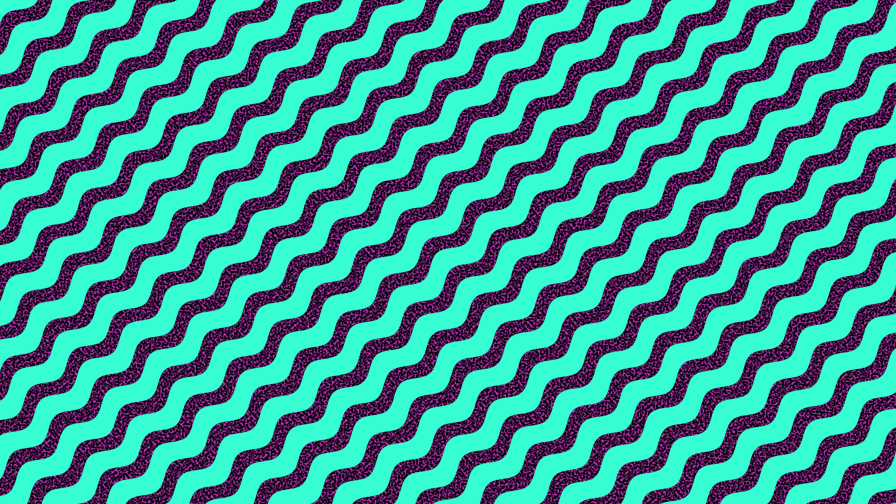
Give the GLSL for this pattern, as a Shadertoy shader.

```glsl
// Diagonal wavy mint stripes alternating with black stripes speckled in magenta.

const float TAU = 6.2831853;

// Pseudo-random unit vector for a lattice cell
vec2 cellGradient(vec2 cell) {
    vec3 h = fract(cell.xyx * vec3(0.1031, 0.1030, 0.0973));
    h += dot(h, h.yzx + 33.33);
    float angle = TAU * fract((h.x + h.y) * h.z);
    return vec2(cos(angle), sin(angle));
}

float gradientNoise(vec2 p) {
    vec2 cell = floor(p), f = fract(p);
    vec2 w = f * f * f * (f * (f * 6.0 - 15.0) + 10.0);
    vec2 e = vec2(0.0, 1.0);
    float a = dot(cellGradient(cell), f);
    float b = dot(cellGradient(cell + e.yx), f - e.yx);
    float c = dot(cellGradient(cell + e.xy), f - e.xy);
    float d = dot(cellGradient(cell + e.yy), f - e.yy);
    return mix(mix(a, b, w.x), mix(c, d, w.x), w.y);
}

// Signed distance to the nearest dark wavy band, negative inside
float wavyBand(vec2 p) {
    float spacing = 0.074;
    float waveNumber = TAU / 0.112;
    float phase = waveNumber * (p.x - 0.067);
    float offset = p.y - 0.017 - 0.0115 * sin(phase);
    float slope = 0.0115 * waveNumber * cos(phase);
    float fromCentre = abs(fract(offset / spacing + 0.5) - 0.5) * spacing;
    return (fromCentre - 0.212 * spacing) / sqrt(1.0 + slope * slope);
}

void mainImage(out vec4 fragColor, in vec2 fragCoord) {
    vec2 p = (fragCoord - 0.5 * iResolution.xy) / iResolution.y;

    // Axes along and across the stripes
    float tilt = 0.716;
    vec2 along = vec2(cos(tilt), sin(tilt));
    vec2 q = vec2(dot(p, along), dot(p, vec2(-along.y, along.x)));

    // Fine glitter in the dark bands
    float glitter = smoothstep(-0.36, 0.7, gradientNoise(q * 230.0));
    vec3 dark = mix(vec3(0.03, 0.01, 0.04), vec3(0.82, 0.23, 0.80), glitter);

    // Mint stripes with smooth edges
    float pixel = 1.0 / iResolution.y;
    float mint = smoothstep(-0.75 * pixel, 0.75 * pixel, wavyBand(q));
    fragColor = vec4(mix(dark, vec3(0.21, 0.995, 0.825), mint), 1.0);
}
```
